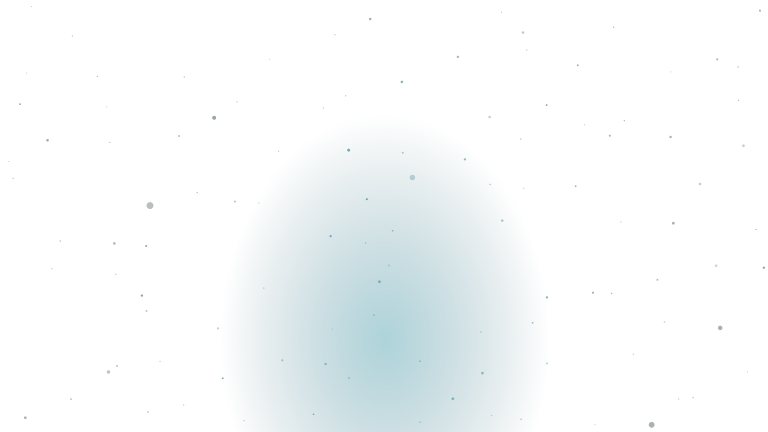
Write a WebGL 1 fragment shader that draws this background.

```glsl
precision highp float;
// A pale oval glow rises from the lower middle of a white field, sprinkled
// with specks. The glow is a linear falloff over an elliptical distance;
// the specks are hashed discs, one at most per cell, on two grids.

uniform vec2 u_resolution;

const vec3 PAPER = vec3(1.0);
const vec3 CORE_SHADE = vec3(0.32, 0.17, 0.145); // light removed at the core
const vec3 RIM_SHADE = vec3(0.35, 0.27, 0.24);   // greyer toward the rim
const vec3 TEAL_SPECK = vec3(0.38, 0.64, 0.69);
const vec3 GREY_SPECK = vec3(0.58, 0.61, 0.62);

const vec2 GLOW_CENTER = vec2(0.002, 0.213);
const vec2 GLOW_RADII = vec2(0.382, 0.522);

// Three random values in 0..1 for a grid cell.
vec3 hash3(vec2 cell, float seed) {
    vec3 q = fract(vec3(cell.xyx + seed) * vec3(0.1031, 0.1030, 0.0973));
    q += dot(q, q.yxz + 33.33);
    return fract((q.xxy + q.yzz) * q.zyx);
}

// Distance from the glow center: 0 at the core, 1 on the rim.
float ovalDistance(vec2 p, vec2 center, vec2 radii) {
    return length((p - center) / radii);
}

vec3 glow(vec3 base, float dist) {
    vec3 shade = mix(CORE_SHADE, RIM_SHADE, clamp(dist, 0.0, 1.0));
    return base - shade * max(1.0 - dist, 0.0);
}

// Opacity of one speck layer; sizes holds the smallest and largest radius.
float specks(vec2 p, float cellSize, float density, vec2 sizes,
             float seed, float pixel) {
    vec2 cell = floor(p / cellSize);
    vec3 place = hash3(cell, seed);
    vec3 look = hash3(cell, seed + 57.3);

    // The margin keeps every disc inside its own cell.
    vec2 center = (cell + mix(vec2(0.1), vec2(0.9), place.xy)) * cellSize;
    float radius = mix(sizes.x, sizes.y, look.x * look.x);
    float disc = clamp((radius - length(p - center)) / pixel + 0.5, 0.0, 1.0);
    return disc * step(place.z, density) * mix(0.35, 0.95, look.y);
}

void main() {
    // Canvas heights, with x measured from the middle.
    float pixel = 1.0 / u_resolution.y;
    vec2 p = gl_FragCoord.xy * pixel;
    p.x -= 0.5 * u_resolution.x * pixel;

    float dist = ovalDistance(p, GLOW_CENTER, GLOW_RADII);
    vec3 color = glow(PAPER, dist);

    // Specks are teal near the glow and grey far from it.
    vec3 speckColor = mix(TEAL_SPECK, GREY_SPECK, smoothstep(0.8, 1.6, dist));
    float fine = specks(p, 0.1, 0.55, vec2(0.0012, 0.0034), 11.7, pixel);
    float large = specks(p + 0.07, 0.25, 0.36, vec2(0.0036, 0.0085), 83.1, pixel);
    color = mix(color, speckColor, max(fine, large));

    gl_FragColor = vec4(color, 1.0);
}
```
